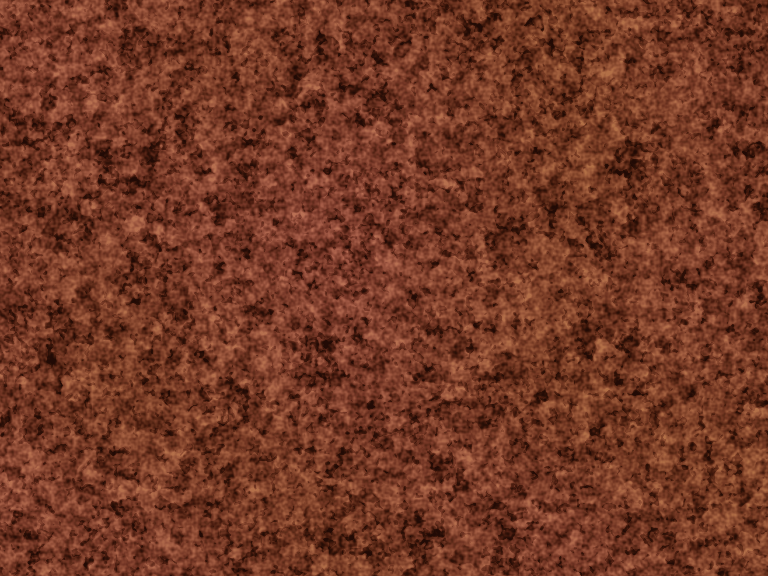
Give the GLSL for this texture, as a Shadertoy shader.

```glsl
// Polished red granite: rust and salmon flakes peppered with dark mineral specks.

vec2 hash2(vec2 p) {
    vec3 q = fract(p.xyx * vec3(0.1031, 0.1030, 0.0973));
    q += dot(q, q.yzx + 33.33);
    return fract((q.xx + q.yz) * q.zy);
}

float cornerSlope(vec2 cell, vec2 offset) {
    float angle = 6.2832 * hash2(cell).x;
    return dot(vec2(cos(angle), sin(angle)), offset);
}

// Gradient noise scaled to roughly unit deviation
float noise(vec2 p) {
    vec2 i = floor(p), f = p - i;
    vec2 u = f * f * f * (f * (f * 6.0 - 15.0) + 10.0);
    vec2 e = vec2(1.0, 0.0);
    float low = mix(cornerSlope(i, f), cornerSlope(i + e, f - e), u.x);
    float high = mix(cornerSlope(i + e.yx, f - e.yx), cornerSlope(i + 1.0, f - 1.0), u.x);
    return 4.6 * mix(low, high, u.y);
}

// Random tone per crystal, blended softly across the cell borders
float flakes(vec2 p) {
    vec2 cell = floor(p);
    float sum = 0.0, total = 0.0;
    for (int y = -1; y <= 1; y++) {
        for (int x = -1; x <= 1; x++) {
            vec2 id = cell + vec2(x, y);
            float weight = exp(-16.0 * distance(p, id + hash2(id)));
            sum += weight * (hash2(id + 71.0).y - 0.5);
            total += weight;
        }
    }
    return 3.46 * sum / total;
}

float ramp(float a, float b, float t) {
    return clamp((t - a) / (b - a), 0.0, 1.0);
}

// Mineral colours from near black through rust to pale salmon
vec3 graniteColor(float tone) {
    vec3 color = vec3(0.13, 0.04, 0.02);
    color = mix(color, vec3(0.19, 0.07, 0.03), ramp(-2.8, -2.0, tone));
    color = mix(color, vec3(0.29, 0.11, 0.06), ramp(-2.0, -1.3, tone));
    color = mix(color, vec3(0.37, 0.17, 0.10), ramp(-1.3, -0.69, tone));
    color = mix(color, vec3(0.45, 0.21, 0.14), ramp(-0.69, -0.06, tone));
    color = mix(color, vec3(0.52, 0.27, 0.18), ramp(-0.06, 0.63, tone));
    color = mix(color, vec3(0.61, 0.34, 0.24), ramp(0.63, 1.48, tone));
    return mix(color, vec3(0.71, 0.44, 0.30), ramp(1.48, 2.6, tone));
}

void mainImage(out vec4 fragColor, in vec2 fragCoord) {
    vec2 p = fragCoord / iResolution.y;

    // Ragged crystal outlines
    vec2 warp = vec2(noise(p * 95.0 + 13.0), noise(p * 95.0 + 57.0));
    vec2 q = p + 0.0025 * warp;

    // Flakes, mottling and fine grit
    float grit = noise(p * 165.0 + 31.0);
    float clusters = noise(p * 9.0 + 5.0);
    float tone = 0.52 * flakes(q * 46.0)
               + 0.42 * noise(q * 36.0 + 19.0)
               + 0.42 * noise(p * 82.0 + 43.0)
               + 0.34 * grit
               + 0.17 * clusters;

    // Clustered dark specks with crumbly rims
    float speck = noise(q * 62.0 + 87.0) + 0.4 * noise(p * 130.0 + 9.0)
                + 0.35 * noise(p * 14.0 + 66.0) - 0.2 * clusters;
    tone += 0.17 - 1.25 * smoothstep(0.9, 1.6, speck);

    // Slow drift between pinkish and orange stone
    vec3 color = graniteColor(tone);
    float drift = 0.5 * noise(p * 2.5 + 3.0) - 0.6 * (p.x - 0.66);
    color *= 1.0 + drift * vec3(0.015, 0.0, 0.07);

    fragColor = vec4(color, 1.0);
}
```
